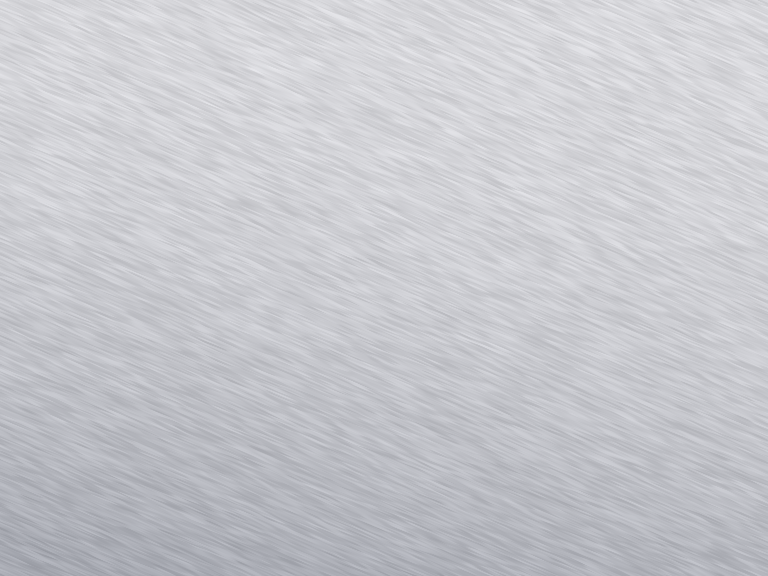
Give the GLSL for this texture, as a Shadertoy shader.

```glsl
#define SHADOW_METAL vec3(0.656, 0.666, 0.698)
#define LIT_METAL vec3(0.841, 0.842, 0.858)
#define BRUSH_ANGLE 0.40
#define HAIR_SIZE vec2(0.036, 0.0025)
#define STROKE_SIZE vec2(0.036, 0.0037)
#define MOTTLE_SIZE vec2(0.050, 0.014)
#define HAIR_CONTRAST 0.078
#define STROKE_CONTRAST 0.048
#define MOTTLE_CONTRAST 0.020
#define CELL_SHARPNESS 6.0

vec3 hash3(vec3 p) {
    p = fract(p * vec3(0.1031, 0.1030, 0.0973));
    p += dot(p, p.yxz + 33.33);
    return fract((p.xxy + p.yxx) * p.zyx);
}

// Soft cellular noise, about -0.5 to 0.5; each row slides by its own offset
float softCells(vec2 p, float seed) {
    float row = floor(p.y);
    float total = 0.0;
    float weightSum = 0.0;
    for (int j = -1; j <= 1; j++) {
        float y = row + float(j);
        float x = p.x + 7.0 * hash3(vec3(y, 17.0, seed)).x;
        float column = floor(x);
        for (int i = -1; i <= 1; i++) {
            vec2 cell = vec2(column + float(i), y);
            vec3 grain = hash3(vec3(cell, seed));
            vec2 offset = cell + grain.xy - vec2(x, p.y);
            float weight = exp(-CELL_SHARPNESS * dot(offset, offset));
            total += weight * (grain.z - 0.5);
            weightSum += weight;
        }
    }
    return total / max(weightSum, 1e-5);
}

// One layer of strokes, stretched along the brushing direction
float brushLayer(vec2 p, vec2 size, float angle, float seed) {
    vec2 along = vec2(cos(angle), -sin(angle));
    vec2 across = vec2(-along.y, along.x);
    return softCells(vec2(dot(p, along), dot(p, across)) / size, seed);
}

void mainImage(out vec4 fragColor, in vec2 fragCoord) {
    vec2 uv = fragCoord / iResolution.xy;
    vec2 p = fragCoord / iResolution.y;

    // Broad light falling from the upper right
    float rise = clamp((uv.y + 0.2 * (uv.x - 0.5) + 0.05) / 1.1, 0.0, 1.0);
    float light = 1.0 - (1.0 - rise) * (1.0 - rise);
    vec3 color = mix(SHADOW_METAL, LIT_METAL, light);

    // Fine hairs, wider strokes and cloudy patches
    float brushing = HAIR_CONTRAST * brushLayer(p, HAIR_SIZE, BRUSH_ANGLE, 3.0);
    brushing += STROKE_CONTRAST * brushLayer(p, STROKE_SIZE, BRUSH_ANGLE + 0.04, 11.0);
    brushing += MOTTLE_CONTRAST * brushLayer(p, MOTTLE_SIZE, BRUSH_ANGLE - 0.05, 23.0);

    fragColor = vec4(color + brushing, 1.0);
}
```
